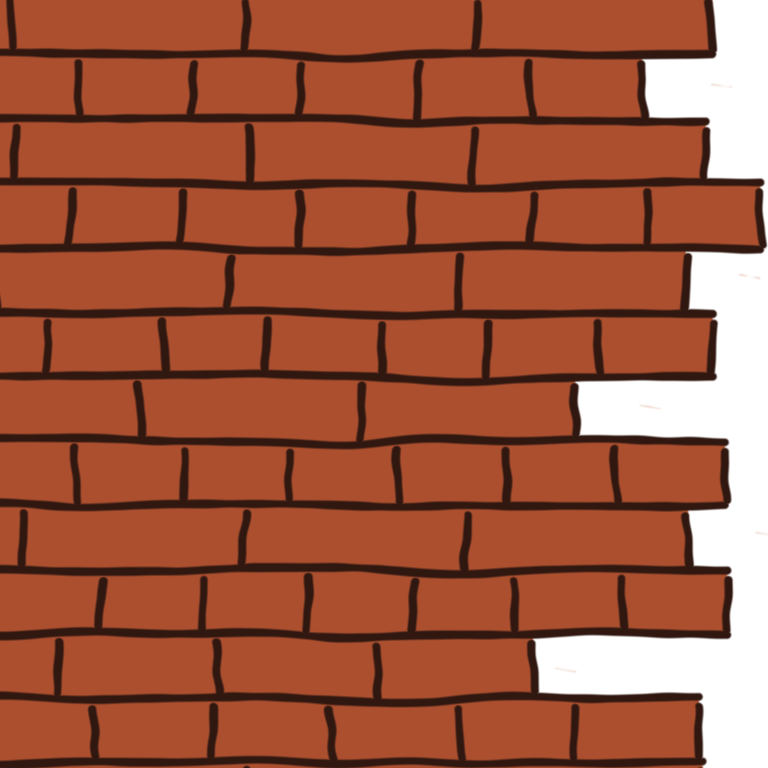
Write a Shadertoy shader that draws this texture.

```glsl
#define COURSE 0.0837      // height of a course
#define FIRST_LINE 0.0716  // depth of the first bed line below the top
#define INK_RADIUS 0.0053
#define SOFTNESS 0.0019
#define JITTER 0.012       // sideways wander of the joints
#define SLANT 0.012
#define BRICK vec3(0.675, 0.31, 0.184)
#define INK vec3(0.19, 0.095, 0.065)
#define PAPER vec3(1.0)
#define SMUDGE vec3(0.93, 0.81, 0.76)

// Right end and brick length of each course, from the top down
const vec2 COURSES[13] = vec2[13](
    vec2(0.927, 0.303), vec2(0.836, 0.147), vec2(0.919, 0.300),
    vec2(0.990, 0.150), vec2(0.893, 0.299), vec2(0.928, 0.144),
    vec2(0.749, 0.284), vec2(0.944, 0.141), vec2(0.896, 0.290),
    vec2(0.947, 0.136), vec2(0.694, 0.207), vec2(0.910, 0.158),
    vec2(0.915, 0.300));

float hash(vec2 p) {
    return fract(sin(dot(p, vec2(127.1, 311.7))) * 43758.5453);
}

float noise(vec2 p) {
    vec2 i = floor(p), f = fract(p);
    f = f * f * (3.0 - 2.0 * f);
    return mix(mix(hash(i), hash(i + vec2(1, 0)), f.x),
               mix(hash(i + vec2(0, 1)), hash(i + 1.0), f.x), f.y);
}

float segment(vec2 p, vec2 a, vec2 b) {
    vec2 d = b - a;
    return length(p - a - d * clamp(dot(p - a, d) / dot(d, d), 0.0, 1.0));
}

float cover(float dist) {
    float soft = max(SOFTNESS, 0.8 / iResolution.y);
    return 1.0 - smoothstep(-soft, soft, dist);
}

vec2 course(float row) {
    return COURSES[int(clamp(row, 0.0, 12.0))];
}

// Depth of the hand-drawn bed line under a course, with one sag in each line
float bedLine(float row, float x) {
    float sag = (x - 0.45 - 0.08 * mod(row, 3.0)) / 0.07;
    float wave = 0.007 * (noise(vec2(x * 9.0, row * 7.0)) - 0.5);
    return FIRST_LINE + row * COURSE + wave + 0.005 * exp(-sag * sag);
}

// Distance to the nearest upright joint of a course
float jointDistance(vec2 p, float row) {
    vec2 c = course(row);
    float n = max(floor((c.x - p.x) / c.y + 0.5), 0.0);
    float x = c.x - n * c.y;
    x += JITTER * (hash(vec2(n, row)) - 0.5) * step(0.5, n);
    float lean = SLANT * (hash(vec2(n + 20.0, row)) - 0.5);
    float bow = 0.004 * (noise(vec2(n * 5.0 + row, p.y * 40.0)) - 0.5);
    vec2 top = vec2(x - lean * 0.5, bedLine(row - 1.0, x) + 0.0125);
    vec2 bottom = vec2(x + lean * 0.5, bedLine(row, x) - 0.006);
    return segment(p - vec2(bow, 0.0), top, bottom);
}

void mainImage(out vec4 fragColor, in vec2 fragCoord) {
    vec2 p = fragCoord / iResolution.xy;
    p.y = 1.0 - p.y;
    float here = floor((p.y - FIRST_LINE) / COURSE) + 1.0;
    float radius = INK_RADIUS + 0.0016 * (noise(p * 30.0) - 0.5);
    float brick = 0.0, ink = 0.0, smudge = 0.0;

    for (float k = -1.0; k <= 1.0; k++) {
        float row = here + k;
        float end = course(row).x;
        float above = bedLine(row - 1.0, p.x), below = bedLine(row, p.x);

        // Brick fill, joints and the bed line below
        float body = max(p.x - end, max(above - p.y, p.y - below));
        brick = max(brick, cover(body));
        ink = max(ink, cover(jointDistance(p, row) - radius));
        float reach = max(end, course(row + 1.0).x);
        float bed = length(vec2(max(p.x - reach, 0.0), p.y - below));
        ink = max(ink, cover(bed - radius));

        // Faint dry strokes left in the deeper gaps
        vec2 spot = vec2(end + 0.03 + 0.08 * hash(vec2(row, 3.0)),
                         mix(above, below, 0.3 + 0.3 * hash(vec2(row, 9.0))));
        float stroke = segment(p, spot, spot + vec2(0.025, 0.004)) - 0.0012;
        smudge = max(smudge, cover(stroke) * step(end, 0.9) * noise(p * 90.0));
    }

    vec3 color = mix(PAPER, SMUDGE, smudge);
    color = mix(color, BRICK, brick);
    fragColor = vec4(mix(color, INK, ink), 1.0);
}
```
